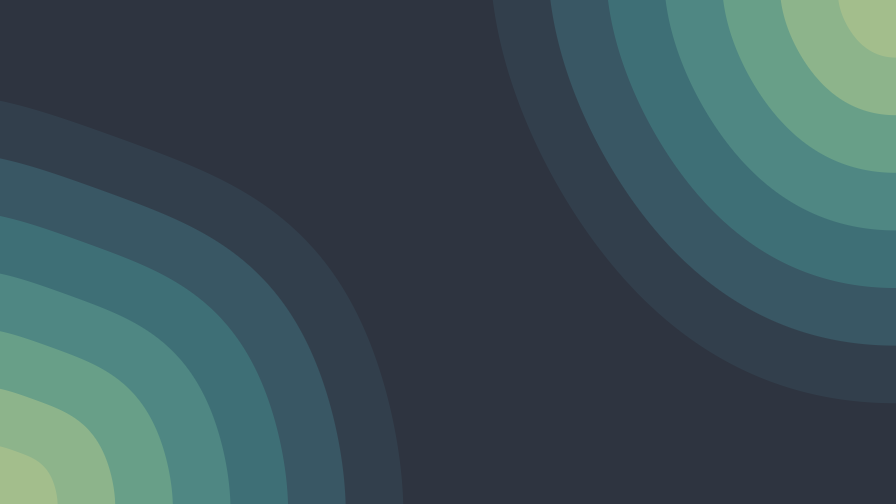
Reproduce this background procedurally as a Shadertoy shader.

```glsl
// Two nested stacks of soft, wavy quarter rings grow from opposite corners
// over a dark slate ground. Each ring is a circle whose radius is bent by a
// few layered sines of the angle; rings are painted from largest to smallest.

const int   RING_COUNT   = 7;
const float OUTER_RADIUS = 0.8;    // in canvas heights
const float HALF_PI      = 1.5707963;

// Strength of the 1st, 2nd and 3rd sine over the quarter turn
const vec3 LOWER_LEFT_WAVE  = vec3(-0.0181, 0.0229, -0.0141);
const vec3 UPPER_RIGHT_WAVE = vec3(-0.0340, -0.0160, 0.0010);

const vec3 GROUND = vec3(0.180, 0.204, 0.251);

// Ring colours, outermost first
const vec3 RING_COLORS[RING_COUNT] = vec3[RING_COUNT](
    vec3(0.195, 0.249, 0.300),
    vec3(0.222, 0.341, 0.391),
    vec3(0.243, 0.437, 0.463),
    vec3(0.308, 0.531, 0.512),
    vec3(0.406, 0.624, 0.532),
    vec3(0.553, 0.704, 0.545),
    vec3(0.639, 0.745, 0.549)
);

// Distance from the corner, with the wave flattened out.
// The offset points into the canvas along both axes.
float wavyRadius(vec2 offset, vec3 wave) {
    float angle = atan(offset.y, max(offset.x, 1e-5));
    float turn = 2.0 * angle;      // 0 to pi over the quarter turn
    float bend = dot(wave, sin(turn * vec3(1.0, 2.0, 3.0)));
    return length(offset) / (1.0 + bend);
}

// Paints the rings of one corner over the given colour
vec3 paintRings(vec3 color, float radius, float pixel) {
    for (int i = 0; i < RING_COUNT; i++) {
        float edge = OUTER_RADIUS * float(RING_COUNT - i) / float(RING_COUNT);
        float cover = clamp(0.5 + (edge - radius) / pixel, 0.0, 1.0);
        color = mix(color, RING_COLORS[i], cover);
    }
    return color;
}

void mainImage(out vec4 fragColor, in vec2 fragCoord) {
    float pixel = 1.0 / iResolution.y;
    vec2 position = fragCoord * pixel;
    vec2 farCorner = iResolution.xy * pixel;

    vec3 color = GROUND;
    color = paintRings(color, wavyRadius(position, LOWER_LEFT_WAVE), pixel);
    color = paintRings(color, wavyRadius(farCorner - position, UPPER_RIGHT_WAVE), pixel);

    fragColor = vec4(color, 1.0);
}
```
